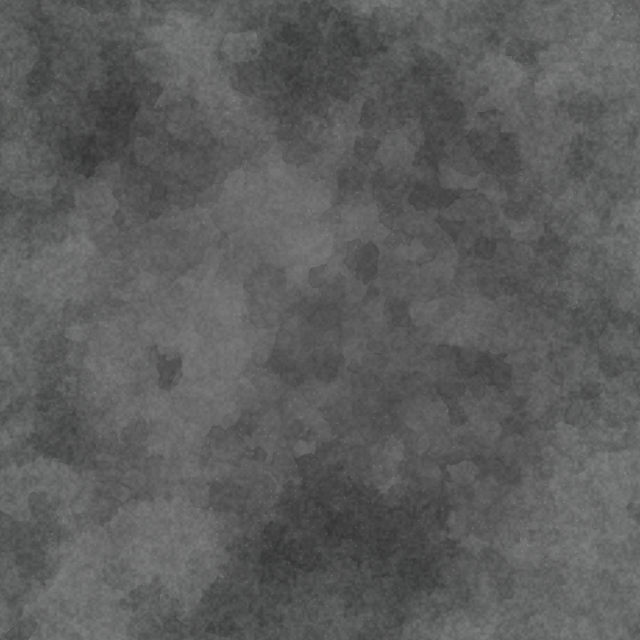
A WebGL 2 fragment shader for this texture:

```glsl
#version 300 es
precision highp float;
// Mottled charcoal watercolour: overlapping ragged washes with paper grain and pale flecks.

#define MEAN_TONE 0.347
#define CLOUD_CONTRAST 0.43
#define CLOUD_SCALE 6.5
#define PUFF_VARIATION 0.12
#define PUFF_OPACITY 0.55
#define EDGE_WIDTH 0.0014
#define RIM_DARKNESS 0.026
#define WARP_AMOUNT 0.045
#define GRAIN_AMOUNT 0.105
#define FLECK_AMOUNT 0.065
#define BORDER_LIGHT 0.035
#define GREEN_TINT 0.006

uniform vec2 u_resolution;
out vec4 fragColor;

vec3 hash3(vec2 p) {
    vec3 q = fract(vec3(p.xyx) * vec3(0.1031, 0.1030, 0.0973));
    q += dot(q, q.yxz + 33.33);
    return fract((q.xxy + q.yzz) * q.zyx);
}

float valueNoise(vec2 p) {
    vec2 i = floor(p), f = fract(p);
    f = f * f * (3.0 - 2.0 * f);
    float low = mix(hash3(i).x, hash3(i + vec2(1, 0)).x, f.x);
    float high = mix(hash3(i + vec2(0, 1)).x, hash3(i + vec2(1, 1)).x, f.x);
    return mix(low, high, f.y);
}

float fbm(vec2 p) {
    float sum = 0.0, weight = 0.533;
    for (int i = 0; i < 4; i++) {
        sum += weight * valueNoise(p);
        p = mat2(0.8, 0.6, -0.6, 0.8) * p * 2.03 + 17.3;
        weight *= 0.5;
    }
    return sum;
}

// Broad tone that the washes follow
float cloudTone(vec2 p) {
    return MEAN_TONE + CLOUD_CONTRAST * (fbm(p * CLOUD_SCALE + 23.0) - 0.5);
}

// Lays one sheet of overlapping rounded washes over the tone
float paintPuffs(float tone, vec2 p, float cells, float seed) {
    vec2 g = p * cells + seed;
    vec2 base = floor(g);
    for (int y = -1; y <= 1; y++) {
        for (int x = -1; x <= 1; x++) {
            vec2 cell = base + vec2(x, y);
            vec3 place = hash3(cell + seed);
            vec3 look = hash3(cell + seed + 57.0);
            vec2 centre = cell + 0.1 + 0.8 * place.xy;
            float radius = mix(0.4, 0.84, place.z);
            float soft = EDGE_WIDTH * cells + 0.06 * look.y * look.y;
            float d = length(g - centre) - radius;
            float mask = 1.0 - smoothstep(-soft, soft, d);
            float wash = cloudTone((centre - seed) / cells) + PUFF_VARIATION * (look.x - 0.5);
            tone = mix(tone, wash, mask * PUFF_OPACITY * mix(0.6, 1.2, look.z));
            tone -= RIM_DARKNESS * look.z * mask * smoothstep(-0.13, 0.0, d);
        }
    }
    return tone;
}

// Sparse, tiny, slightly stretched pale marks
float flecks(vec2 p, float cells) {
    vec2 g = p * cells;
    vec2 cell = floor(g);
    vec3 h = hash3(cell + 211.0);
    float angle = 6.2832 * h.z;
    vec2 q = g - cell - 0.35 - 0.3 * h.xy;
    q = mat2(cos(angle), -sin(angle), sin(angle), cos(angle)) * q;
    float d = length(q * vec2(1.0, 1.6));
    return step(0.87, hash3(cell + 93.0).x) * (1.0 - smoothstep(0.04, 0.34, d));
}

void main() {
    vec2 p = gl_FragCoord.xy / u_resolution.y;
    vec2 uv = gl_FragCoord.xy / u_resolution;

    // Ragged outlines
    vec2 warp = vec2(fbm(p * 15.0 + 5.0), fbm(p * 15.0 + 83.0)) - 0.5;
    vec2 fray = vec2(fbm(p * 56.0 + 11.0), fbm(p * 56.0 + 31.0)) - 0.5;
    vec2 q = p + WARP_AMOUNT * warp + 0.024 * fray;

    // Washes from large to small
    float tone = cloudTone(q);
    tone = paintPuffs(tone, q, 9.0, 13.0);
    tone = paintPuffs(tone, q, 17.0, 37.0);
    tone = paintPuffs(tone, q, 32.0, 71.0);

    // Worn, paler border
    vec2 inset = min(uv, 1.0 - uv);
    float edge = min(inset.x, inset.y);
    float border = 1.0 - smoothstep(0.0, 0.12, edge);
    float outer = 1.0 - smoothstep(0.0, 0.45, edge);
    tone += BORDER_LIGHT * border * fbm(p * 9.0 + 120.0) * 1.6;

    // Gentle limit on the darkest and palest washes
    tone = 0.353 + 0.135 * tanh((tone - 0.353) / 0.135);

    // Paper grain and flecks
    float grain = 0.45 * valueNoise(p * 230.0) + 0.35 * valueNoise(p * 130.0 + 9.0)
                + 0.2 * valueNoise(p * 70.0 + 47.0) - 0.5;
    tone += GRAIN_AMOUNT * grain * mix(0.8, 1.3, outer);
    float patches = smoothstep(0.35, 0.65, fbm(p * 7.0 + 64.0));
    tone += FLECK_AMOUNT * flecks(p, 105.0) * mix(0.25, 1.0, patches);

    vec3 colour = vec3(tone) + GREEN_TINT * mix(0.4, 1.0, outer) * vec3(-0.4, 0.6, -0.2);
    fragColor = vec4(colour, 1.0);
}
```
